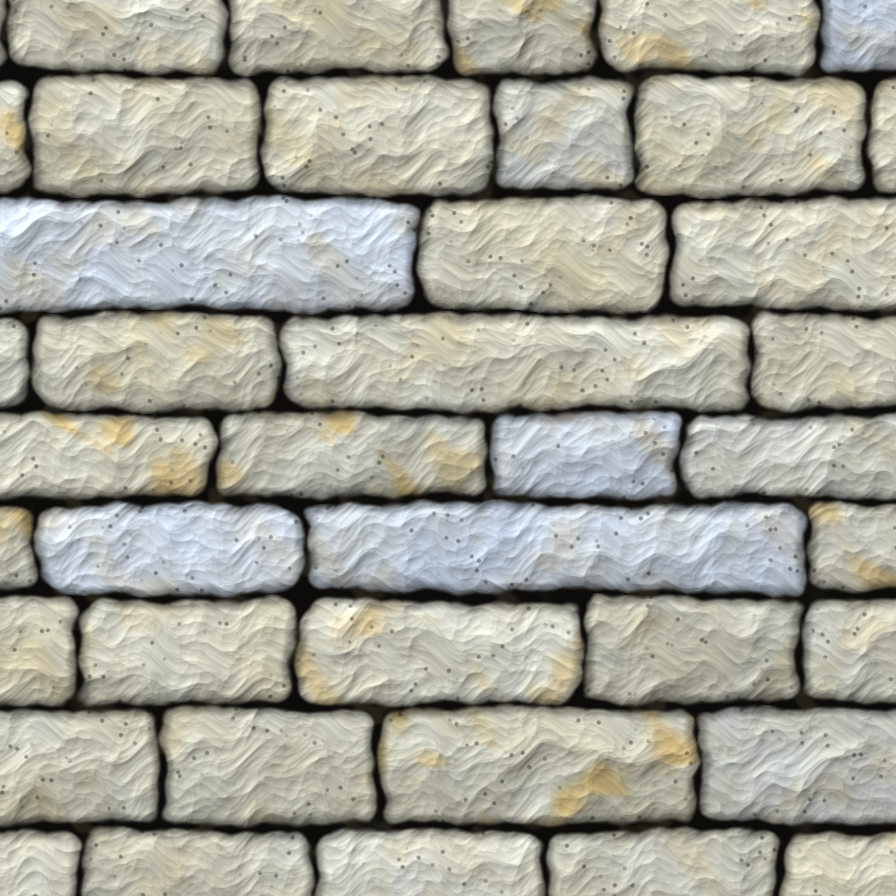
A WebGL 2 fragment shader for this texture:

```glsl
#version 300 es
precision highp float;

uniform vec2 u_resolution;
out vec4 outColor;

// Per course, bottom to top: first joint, mean stone length, unevenness
const vec3 COURSES[9] = vec3[9](
    vec3(0.09, 0.26, 0.0), vec3(0.18, 0.28, -0.045), vec3(0.087, 0.269, -0.03),
    vec3(0.04, 0.387, -0.1), vec3(0.24, 0.275, 0.035), vec3(0.035, 0.36, -0.095),
    vec3(0.747, 0.35, -0.08), vec3(0.292, 0.225, 0.04), vec3(0.253, 0.22, 0.03));

vec2 hash2(vec2 p) {
    return fract(sin(vec2(dot(p, vec2(127.1, 311.7)), dot(p, vec2(269.5, 183.3)))) * 4375.85);
}

// Distance to the nearest scattered point
float cells(vec2 p) {
    vec2 cell = floor(p), f = p - cell;
    float nearest = 4.0;
    for (int y = -1; y <= 1; y++)
        for (int x = -1; x <= 1; x++) {
            vec2 o = vec2(x, y);
            vec2 r = o + hash2(cell + o) - f;
            nearest = min(nearest, dot(r, r));
        }
    return sqrt(nearest);
}

// Chiselled scoops with sharp ridges, in four sizes
float relief(vec2 p) {
    float height = 0.0, freq = 11.0;
    p += 0.012 * sin(p.yx * vec2(41.0, 33.0)) + 0.006 * sin(p.yx * 97.0 + 1.7);
    for (int i = 0; i < 4; i++) {
        float c = cells(p * vec2(0.85, 1.1) * freq + float(i) * 7.3);
        height += c * c / freq;
        freq *= 2.1;
    }
    return height;
}

// Smooth blotches from layered sines, about -1 to 1
float blotches(vec2 p) {
    float a = sin(p.x * 17.0 + 2.0 * sin(p.y * 23.0));
    float b = sin(p.y * 39.0 + 2.5 * sin(p.x * 27.0 + 1.0));
    return 0.5 * a + 0.35 * b + 0.15 * sin(p.x * 83.0 + p.y * 71.0 + 3.0 * a);
}

float courseLine(float k) {
    return 0.1175 * k - 0.035 + 0.018 * sin(1.05 * k - 1.4);
}

float roundedBox(vec2 p, vec2 halfSize, float radius) {
    vec2 q = abs(p) - halfSize + radius;
    return length(max(q, 0.0)) + min(max(q.x, q.y), 0.0) - radius;
}

void main() {
    vec2 uv = gl_FragCoord.xy / u_resolution;
    float pixel = 1.0 / min(u_resolution.x, u_resolution.y);

    // Hand-laid waviness
    vec2 p = uv + 0.0025 * sin(uv.yx * vec2(67.0, 19.0) + uv * vec2(9.0, 31.0))
                + 0.0013 * sin(uv.yx * vec2(143.0, 71.0) + 2.0);

    // Course, then the joints on either side
    float row = 0.0;
    for (int k = 1; k < 9; k++) row += step(courseLine(float(k)), p.y);
    vec2 low = vec2(-0.4, courseLine(row)), high = vec2(1.4, courseLine(row + 1.0));
    p.x += 0.07 * sin(row * 2.7) * (p.y - 0.5 * (low.y + high.y));
    vec3 course = COURSES[int(row)];
    float column = -4.0;
    for (int i = -3; i < 6; i++) {
        float n = float(i);
        float joint = course.x + course.y * n + course.z * sin(2.1 * n);
        if (joint <= p.x) { low.x = max(low.x, joint); column = max(column, n); }
        else high.x = min(high.x, joint);
    }

    // Stone outline with chipped edges
    vec2 id = vec2(column, row);
    vec2 tint = hash2(id + 3.1), trait = hash2(id + 17.4);
    vec2 local = p - 0.5 * (low + high);
    vec2 halfSize = 0.5 * (high - low) - vec2(0.0035, 0.003 + 0.003 * trait.x);
    local.y += 0.003 * (trait.y - 0.5) + 0.02 * (trait.x - 0.5) * local.x;
    float d = roundedBox(local, halfSize, 0.012 + 0.012 * trait.y);
    d += 0.006 * (cells(uv * 38.0) - 0.5);
    float stone = 1.0 - smoothstep(-0.003, 0.002 + pixel, d);

    // Stone colour: cream to grey, some blue, some ochre
    vec2 s = uv + id * vec2(3.7, 5.3);
    float blotch = blotches(s);
    vec3 color = mix(vec3(0.75, 0.735, 0.645), vec3(0.77, 0.78, 0.745), 0.5 + 0.35 * blotch + 0.4 * (trait.x - 0.5));
    float blue = smoothstep(0.74, 0.92, tint.x);
    color = mix(color, vec3(0.75, 0.8, 0.88), blue * (0.75 + 0.2 * blotch));
    float ochre = smoothstep(0.15, 0.9, blotches(s * 1.3 + 4.0)) * (0.2 + 0.65 * smoothstep(0.6, 0.95, tint.y));
    color = mix(color, vec3(0.76, 0.66, 0.44), ochre);
    color *= 0.95 + 0.1 * trait.y;

    // Light from above left on the rough face
    float e = 0.0017;
    float h = relief(s);
    vec2 slope = vec2(relief(s + vec2(e, 0.0)) - h, relief(s + vec2(0.0, e)) - h) / e;
    float light = 1.0 - 0.065 * dot(slope, vec2(-0.5, 0.87));
    light += 0.1 * local.y / halfSize.y;
    light *= mix(0.6, 1.0, smoothstep(0.0, 0.013, -d));
    color *= clamp(light, 0.4, 1.25);

    // Sparse dark pits
    float pits = (1.0 - smoothstep(0.06, 0.16, cells(s * 48.0))) * smoothstep(0.1, 0.6, blotches(s * 2.0 + 9.0));
    color *= 1.0 - 0.35 * pits;

    // Shadowed gaps with a little earth
    vec3 gap = mix(vec3(0.05, 0.045, 0.035), vec3(0.27, 0.25, 0.18), 0.4 * smoothstep(0.2, 0.8, blotches(uv * 2.3)));
    outColor = vec4(mix(gap, color, stone), 1.0);
}
```
